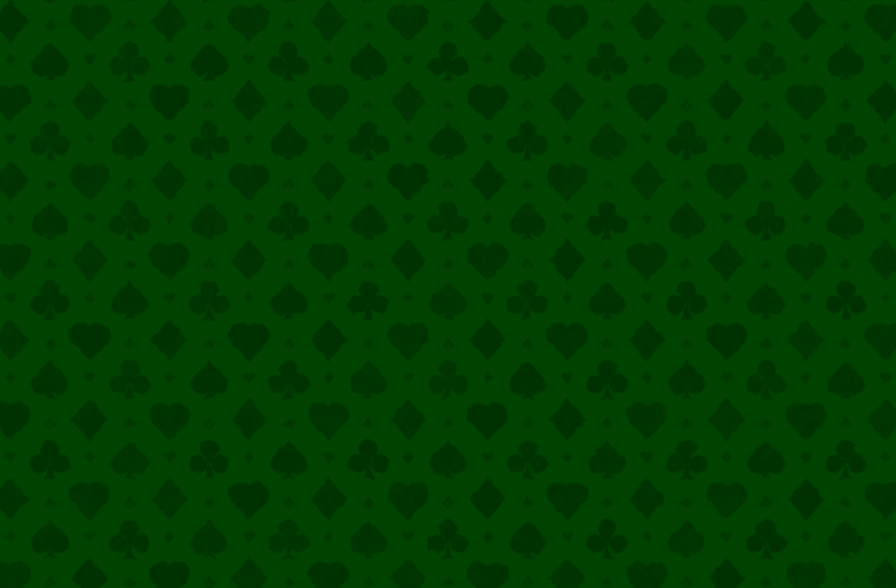
This pattern is drawn by a Shadertoy shader. Its source:

```glsl
// Tone-on-tone card-suit wallpaper: hearts and diamonds alternate with offset rows
// of spades and clubs, and miniature suits fill the gaps. Four interleaved lattices
// of distance functions are blended over green, with soft, slightly worn edges.

const float HALF_PITCH = 0.06766;              // lattice step, in canvas heights
const vec2 FIRST_SITE = vec2(0.0175, 0.9633);  // a diamond near the upper left
const vec3 FELT_GREEN = vec3(0.0, 0.262, 0.0);
const vec3 SUIT_GREEN = vec3(0.0, 0.196, 0.0);
const float EDGE_SOFTNESS = 0.045;

float hash21(vec2 p) {
    vec3 q = fract(vec3(p.xyx) * 0.1031);
    q += dot(q, q.yzx + 33.33);
    return fract((q.x + q.y) * q.z);
}

float valueNoise(vec2 p) {
    vec2 cell = floor(p), f = fract(p);
    f = f * f * (3.0 - 2.0 * f);
    float low = mix(hash21(cell), hash21(cell + vec2(1, 0)), f.x);
    float high = mix(hash21(cell + vec2(0, 1)), hash21(cell + vec2(1, 1)), f.x);
    return mix(low, high, f.y);
}

// Heart with its tip at the origin, about 1.1 tall and 1.2 wide
float unitHeart(vec2 p) {
    p.x = abs(p.x);
    if (p.x + p.y > 1.0) return length(p - vec2(0.25, 0.75)) - 0.35355;
    vec2 notch = p - vec2(0.0, 1.0);
    vec2 side = p - 0.5 * max(p.x + p.y, 0.0);
    return sqrt(min(dot(notch, notch), dot(side, side))) * sign(p.x - p.y);
}

float heart(vec2 p, float size) {
    return unitHeart(p / size + vec2(0.0, 0.55)) * size;
}

float diamond(vec2 p, vec2 halfSize) {
    p = abs(p) / halfSize;
    return (p.x + p.y - 1.0) * halfSize.x * halfSize.y / length(halfSize);
}

// Stem that flares towards its foot
float stem(vec2 p, float foot, float height) {
    float t = clamp((p.y - foot) / height, 0.0, 1.0);
    float halfWidth = mix(0.14, 0.035, sqrt(t));
    return max(abs(p.x) - halfWidth, abs(p.y - foot - 0.5 * height) - 0.5 * height);
}

float spade(vec2 p) {
    float leaf = heart(vec2(p.x, 0.05 - p.y), 0.765);
    return min(leaf, stem(p, -0.47, 0.36));
}

float club(vec2 p) {
    float top = length(p - vec2(0.0, 0.25)) - 0.235;
    float sides = length(vec2(abs(p.x), p.y) - vec2(0.275, -0.11)) - 0.235;
    float middle = length(p) - 0.13;
    return min(min(top, sides), min(middle, stem(p, -0.49, 0.45)));
}

// Picks the suit from its row family and its place in the alternation
float suit(vec2 p, bool blackSuit, bool alternate) {
    if (blackSuit) return alternate ? club(p) : spade(p);
    return alternate ? heart(p + vec2(0.0, 0.05), 0.855)
                     : diamond(p, vec2(0.46, 0.53));
}

// Ink coverage of one lattice, which repeats every two steps from its offset
float suitLayer(vec2 site, vec2 offset, float wobble, float pixel) {
    vec2 g = site - offset;
    vec2 id = floor(g * 0.5 + 0.5);
    vec2 local = (g - 2.0 * id) * vec2(1.0, -1.0);
    bool mini = offset.x != offset.y;
    bool blackSuit = offset.x > 0.5;
    bool alternate = mod(id.x + id.y, 2.0) > 0.5;

    float size = mini ? 0.28 : 1.0;
    float lift = mini ? (blackSuit ? 0.09 : -0.06) : 0.0;
    float d = suit((local + vec2(0.0, lift)) / size, blackSuit, alternate) * size;
    float edge = max(EDGE_SOFTNESS, pixel);
    float ink = 1.0 - smoothstep(-edge, edge, d + wobble * (mini ? 0.6 : 1.0));
    float wear = hash21(id * 2.0 + offset + 71.0);
    return ink * mix(0.86, 1.08, wear) * (mini ? 0.75 : 1.0);
}

void mainImage(out vec4 fragColor, in vec2 fragCoord) {
    vec2 p = fragCoord / iResolution.y;
    vec2 site = (p - FIRST_SITE) / HALF_PITCH * vec2(1.0, -1.0);
    float pixel = 1.0 / (iResolution.y * HALF_PITCH);

    // Slightly ragged outlines
    float wobble = (valueNoise(site * 8.0 + 300.0) - 0.5) * 0.07;

    // Two lattices of large suits and two of miniatures
    float ink = 0.0;
    for (int layer = 0; layer < 4; layer++) {
        vec2 offset = vec2(layer % 2, layer / 2);
        ink = max(ink, suitLayer(site, offset, wobble, pixel));
    }

    // Faint mottling of the ground and the ink
    float mottle = valueNoise(site * 4.0 + 500.0) + valueNoise(site * 11.0 + 900.0) - 1.0;
    vec3 color = mix(FELT_GREEN, SUIT_GREEN, ink);
    color.g += mottle * mix(0.004, 0.012, clamp(ink, 0.0, 1.0));
    fragColor = vec4(color, 1.0);
}
```
